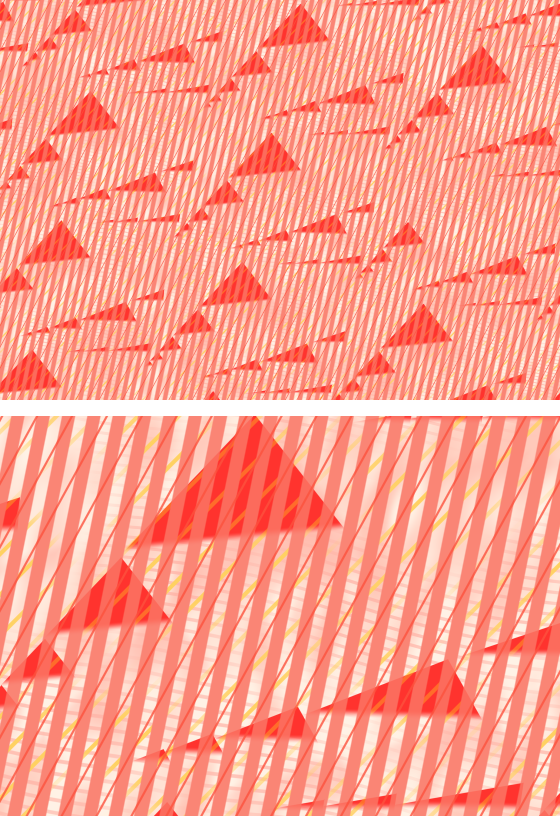
Top, the full canvas; bottom, a detail of the centre.
Reproduce this pattern procedurally as a Shadertoy shader.

```glsl
// Woven coral cloth: chains of shrinking red triangles on a skew lattice,
// laid over a pale noisy ground with wavy streaks and yellow threads, then
// covered by broad leaning salmon stripes and thin steeper red threads.

const vec3 CREAM   = vec3(1.00, 0.95, 0.90);
const vec3 BLUSH   = vec3(1.00, 0.79, 0.73);
const vec3 ROSE    = vec3(1.00, 0.68, 0.63);
const vec3 YELLOW  = vec3(1.00, 0.82, 0.38);
const vec3 ORANGE  = vec3(1.00, 0.50, 0.16);
const vec3 RED     = vec3(1.00, 0.20, 0.18);
const vec3 SALMON  = vec3(0.98, 0.52, 0.46);
const vec3 CORAL   = vec3(0.99, 0.42, 0.36);
const vec3 THREAD  = vec3(0.99, 0.32, 0.24);

vec2 hash2(vec2 p) {
    p = vec2(dot(p, vec2(127.1, 311.7)), dot(p, vec2(269.5, 183.3)));
    return fract(sin(p) * 43758.5) * 2.0 - 1.0;
}

// Gradient noise, roughly -0.6 to 0.6
float noise(vec2 p) {
    vec2 i = floor(p), f = fract(p);
    vec2 u = f * f * (3.0 - 2.0 * f);
    float a = dot(hash2(i), f);
    float b = dot(hash2(i + vec2(1, 0)), f - vec2(1, 0));
    float c = dot(hash2(i + vec2(0, 1)), f - vec2(0, 1));
    float d = dot(hash2(i + vec2(1, 1)), f - vec2(1, 1));
    return mix(mix(a, b, u.x), mix(c, d, u.x), u.y);
}

// Coordinate across lines that lean right by "lean" per unit of height
float across(vec2 p, float lean) {
    return dot(p, normalize(vec2(1.0, -lean)));
}

// Coverage of evenly spaced lines
float lines(float x, float period, float width, float soft) {
    float d = abs(fract(x / period) - 0.5) * period - 0.5 * width;
    return 1.0 - smoothstep(-soft, soft, d);
}

// Signed distance to the line a-b, positive on its left
float edge(vec2 p, vec2 a, vec2 b) {
    vec2 d = normalize(b - a), q = p - a;
    return d.x * q.y - d.y * q.x;
}

// Triangle with crisp flanks and a blurred base
float triangle(vec2 p, vec2 apex, vec2 left, vec2 right, float soft, float blur) {
    float flanks = min(edge(p, apex, left), edge(p, right, apex));
    return smoothstep(-soft, soft, flanks)
         * smoothstep(-blur, blur, edge(p, left, right));
}

// Triangles shrinking step by step towards a focus
float chain(vec2 p, vec2 focus, vec2 apex, vec2 left, vec2 right,
            int first, int last, float soft, float blur) {
    float cover = 0.0;
    for (int i = first; i < last; i++) {
        float s = pow(0.57, float(i));
        vec2 q = focus + (p - focus) / s;
        cover = max(cover, triangle(q, apex, left, right, soft / s, blur / s));
    }
    return cover;
}

// One lattice cell: a steep chain, two flat chains and a lone sliver
float motif(vec2 p, int first, float soft, float blur) {
    float steep = chain(p, vec2(-0.259, -0.277), vec2(0.0),
        vec2(-0.106, -0.111), vec2(0.073, -0.093), first, 5, soft, blur);
    float flatter = chain(p, vec2(-0.130, -0.296), vec2(0.161, -0.204),
        vec2(0.047, -0.248), vec2(0.188, -0.252), 0, 4, soft, blur);
    float low = chain(p, vec2(-0.022, -0.328), vec2(0.224, -0.307),
        vec2(0.119, -0.325), vec2(0.221, -0.327), 0, 3, soft, blur);
    float sliver = triangle(p, vec2(0.257, -0.173),
        vec2(0.179, -0.199), vec2(0.255, -0.199), soft, blur);
    return max(max(steep, flatter), max(low, sliver));
}

// Motifs repeated on the skew lattice; a few cells lose their big triangle
float lattice(vec2 p, float soft, float blur) {
    mat2 basis = mat2(0.4526, -0.104, -0.073, -0.323);
    vec2 cell = floor(inverse(basis) * p);
    float cover = 0.0;
    for (int i = 0; i < 2; i++) {
        vec2 id = cell + vec2(i, 0);
        int first = hash2(id + 7.0).x > 0.85 ? 1 : 0;
        cover = max(cover, motif(p - basis * id, first, soft, blur));
    }
    return cover;
}

void mainImage(out vec4 fragColor, in vec2 fragCoord) {
    vec2 uv = fragCoord / iResolution.y;
    float soft = 0.7 / iResolution.y;
    vec2 origin = vec2(0.679, 0.668);

    // Pale ground with grain along the stripes and faint echoes of the triangles
    float grain = noise(vec2(across(uv, 0.2) * 45.0, uv.y * 18.0));
    float patches = noise(uv * 6.0 + 3.0);
    vec3 color = mix(CREAM, BLUSH, smoothstep(-0.4, 0.45, grain + 0.7 * patches));
    float echo = lattice(uv - origin - vec2(0.035, -0.04), 0.006, 0.02);
    color = mix(color, ROSE, 0.45 * echo);

    // Wavy, nearly level streaks
    float wave = uv.y + 0.2 * uv.x + 0.03 * noise(uv * 5.0);
    float streaks = lines(wave, 0.0095, 0.0028, soft);
    color = mix(color, ROSE, 0.65 * streaks * smoothstep(-0.3, 0.3, noise(uv * 9.0)));

    // Triangles and the diagonal threads under the stripes
    float tri = lattice(uv - origin, soft, 0.004);
    float diagonal = lines(across(uv, 1.0), 0.024, 0.0034, soft);
    float worn = smoothstep(-0.35, 0.25, noise(uv * 14.0 + 20.0));
    color = mix(color, YELLOW, diagonal * worn);
    color = mix(color, mix(RED, ORANGE, 0.75 * diagonal), tri);

    // Broad stripes, deeper over triangles, then thin red threads
    float stripes = lines(across(uv, 0.2), 0.0207, 0.0108, 1.3 * soft);
    color = mix(color, mix(SALMON, CORAL, tri), stripes);
    float threads = lines(across(uv, 0.55), 0.0255, 0.0018, soft);
    color = mix(color, THREAD, 0.8 * threads);

    fragColor = vec4(color, 1.0);
}
```
